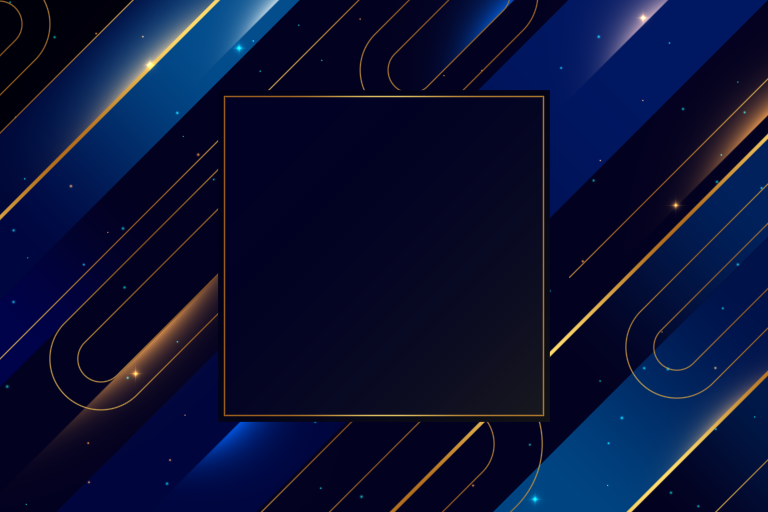
This background is drawn by a Shadertoy shader. Its source:

```glsl
// Diagonal navy and blue bands with gold rules, nested capsule outlines and
// light streaks, scattered with sparkles behind a dark gold-framed square.
// Bands use a 45-degree frame: "across" counts stripes, "along" runs up-right.

float hash(vec2 cell) {
    vec3 q = fract(cell.xyx * vec3(0.1031, 0.1030, 0.0973));
    q += dot(q, q.yzx + 33.33);
    return fract((q.x + q.y) * q.z);
}

// Antialiased line around the zero set of a distance
float stroke(float d, float halfWidth) {
    float aa = 0.9 / iResolution.y;
    return 1.0 - smoothstep(halfWidth - aa, halfWidth + aa, abs(d));
}

float band(float across, float lo, float hi) {
    float aa = 1.2 / iResolution.y;
    return smoothstep(lo - aa, lo + aa, across) * (1.0 - smoothstep(hi - aa, hi + aa, across));
}

// Light with one crisp side, fading across and towards both ends
float streak(vec2 uv, float edge, float side, float fade, float middle, float reach) {
    float d = (uv.x - edge) * side;
    float t = (uv.y - middle) / reach;
    return smoothstep(-0.003, 0.003, d) * exp(-max(d, 0.0) / fade - t * t);
}

// Two concentric outlines round a 45-degree segment
float capsulePair(vec2 p, vec2 start, float run, float inner, float outer) {
    vec2 q = p - start;
    float h = clamp((q.x + q.y) / (2.0 * run), min(0.0, 1.0), 1.0);
    float d = length(q - h * run);
    return max(stroke(d - inner, 0.0011), stroke(d - outer, 0.0011));
}

float boxDistance(vec2 p, float halfSize) {
    vec2 q = abs(p) - halfSize;
    return length(max(q, 0.0)) + min(max(q.x, q.y), 0.0);
}

vec3 gold(float shine) {
    return mix(vec3(0.70, 0.43, 0.12), vec3(1.0, 0.86, 0.43), shine);
}

vec3 stripes(float s, float t) {
    vec3 navy = vec3(0.012, 0.005, 0.125);
    vec3 col = mix(navy, vec3(0.0, 0.0, 0.045), band(s, -1.0, 0.26));
    col = mix(col, mix(vec3(0.0, 0.03, 0.22), vec3(0.0, 0.21, 0.46),
        smoothstep(-0.4, 0.25, t) * smoothstep(0.2, 0.4, s)), band(s, 0.26, 0.425));
    col = mix(col, mix(vec3(0.0, 0.025, 0.25), vec3(0.01, 0.30, 0.55),
        smoothstep(-0.45, 0.35, t)), band(s, 0.425, 0.586));
    col = mix(col, mix(vec3(0.0, 0.01, 0.29), navy, smoothstep(-0.65, -0.1, t)), band(s, 0.586, 0.756));
    col = mix(col, mix(vec3(0.0, 0.02, 0.24), vec3(0.0, 0.09, 0.38),
        smoothstep(-0.2, 1.1, t)), band(s, 1.11, 1.5));
    col = mix(col, mix(navy, vec3(0.0, 0.13, 0.36), smoothstep(0.4, 1.1, t)), band(s, 1.766, 1.963));
    col = mix(col, mix(vec3(0.0, 0.27, 0.51), vec3(0.0, 0.07, 0.29),
        smoothstep(0.1, 0.9, t)), band(s, 1.963, 2.2285));
    return mix(col, mix(navy, vec3(0.0, 0.10, 0.29), smoothstep(0.3, 0.75, t)), band(s, 2.2285, 3.0));
}

vec3 streaks(vec2 uv) {
    vec3 amber = vec3(0.85, 0.56, 0.18), peach = vec3(0.75, 0.55, 0.35), azure = vec3(0.0, 0.32, 0.65);
    vec3 light = amber * streak(uv, 0.425, -1.0, 0.035, 0.17, 0.24);
    light += peach * streak(uv, 0.545, -1.0, 0.035, 0.53, 0.14);
    light += amber * streak(uv, 0.963, 1.0, 0.035, -0.36, 0.27);
    light += peach * streak(uv, 1.305, -1.0, 0.045, 1.23, 0.15);
    light += amber * streak(uv, 1.725, -1.0, 0.04, 1.27, 0.22);
    light += amber * 0.7 * streak(uv, 2.2285, -1.0, 0.025, 0.59, 0.16);
    light += azure * streak(uv, 1.293, 1.0, 0.05, -0.36, 0.15);
    return light + azure * streak(uv, 1.004, -1.0, 0.05, 0.98, 0.18);
}

// Hashed dots, one at most per cell
vec3 sparkles(vec2 p) {
    vec2 cell = floor(p / 0.075);
    float pick = hash(cell);
    vec2 centre = (cell + 0.15 + 0.7 * vec2(hash(cell + 17.0), hash(cell + 41.0))) * 0.075;
    float size = mix(0.0012, 0.0028, hash(cell + 73.0));
    float glow = exp(-dot(p - centre, p - centre) / (size * size));
    vec3 tint = mix(vec3(0.05, 0.6, 0.55), vec3(0.8, 0.5, 0.15), step(0.65, hash(cell + 97.0)));
    return tint * glow * step(pick, 0.36);
}

// Four-pointed gleam
float gleam(vec2 q) {
    q = abs(q);
    return exp(-length(q) / 0.004) + 0.6 * exp(-(q.x + q.y) / 0.008 - q.x * q.y / 0.000008);
}

void mainImage(out vec4 fragColor, in vec2 fragCoord) {
    vec2 p = (fragCoord - 0.5 * iResolution.xy) / iResolution.y + vec2(0.75, 0.5);
    vec2 uv = vec2(p.x - p.y + 1.0, p.x + p.y - 1.0);
    float shine = 0.5 + 0.5 * sin(uv.y * 6.0 - 0.5);
    vec3 col = stripes(uv.x, uv.y) + streaks(uv) + sparkles(p);

    // Fine rules and capsules
    float fine = max(stroke((uv.x - 0.26) * 0.707, 0.0011), stroke((uv.x - 0.701) * 0.707, 0.0011));
    fine = max(fine, stroke((uv.x - 2.398) * 0.707, 0.0011));
    fine = max(fine, stroke((uv.x - 1.654) * 0.707, 0.0011) * step(0.57, uv.y));
    fine = max(fine, capsulePair(p, vec2(0.197, 0.299), 0.3, 0.045, 0.0995));
    fine = max(fine, capsulePair(p, vec2(0.803, 0.863), 0.148, 0.045, 0.0995));
    fine = max(fine, capsulePair(p, vec2(-0.002, 0.953), -0.5, 0.045, 0.0995));
    fine = max(fine, capsulePair(p, vec2(1.322, 0.322), 0.5, 0.045, 0.0995));
    fine = max(fine, capsulePair(p, vec2(0.887, 0.133), -0.5, 0.078, 0.172));
    col = mix(col, gold(shine * 0.7), fine * 0.85);

    // Heavy rules and gleams
    vec3 heavy = abs(uv.x - vec3(0.425, 1.766, 2.2285)) * 0.707;
    col = mix(col, gold(shine), stroke(min(heavy.x, min(heavy.y, heavy.z)), 0.0036));
    vec2 spots[6] = vec2[6](vec2(0.293, 0.873), vec2(1.256, 0.965), vec2(0.265, 0.27),
        vec2(1.32, 0.599), vec2(0.467, 0.906), vec2(1.045, 0.025));
    for (int i = 0; i < 6; i++)
        col += (i < 4 ? vec3(1.0, 0.7, 0.25) : vec3(0.1, 0.75, 0.7)) * gleam(p - spots[i]);

    // Square panel and its frame
    vec2 q = p - vec2(0.75, 0.5);
    float diagonal = clamp((q.x - q.y) / 1.296 + 0.5, 0.0, 1.0);
    vec3 panel = mix(vec3(0.0, 0.004, 0.14), vec3(0.10, 0.10, 0.12), pow(diagonal, 2.6));
    float rim = boxDistance(q, 0.3115);
    panel *= mix(1.0, 0.7, smoothstep(-0.001, 0.001, rim));
    float frameShine = exp(-q.x * q.x / 0.015) * step(0.3, abs(q.y)) + 0.25 * smoothstep(-0.1, 0.3, q.x);
    panel = mix(panel, gold(min(frameShine, 1.0)), stroke(rim, 0.0013) * 0.9);
    float aa = 0.7 / iResolution.y;
    col = mix(col, panel, 1.0 - smoothstep(-aa, aa, boxDistance(q, 0.324)));
    fragColor = vec4(clamp(col, 0.0, 1.0), 1.0);
}
```
